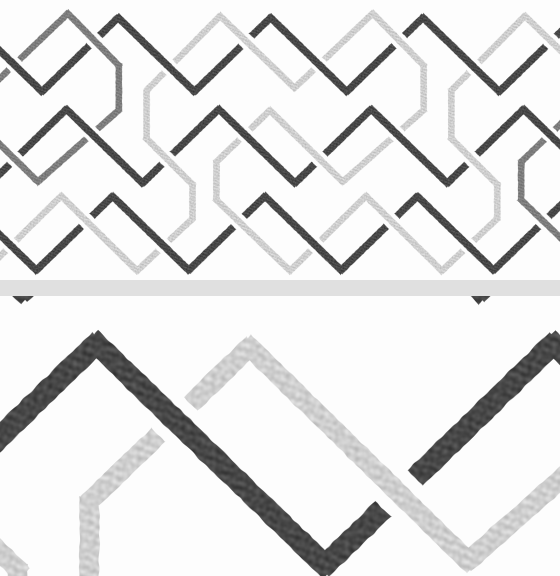
Top: the whole. Bottom: its middle third, enlarged.
Give the GLSL for this pattern, as a Shadertoy shader.

```glsl
#define PERIOD 108.85    // light strand repeat, in hundredths of canvas height
#define PITCH 54.43      // dark zigzag repeat
#define DROP 26.4        // dark zigzag height
#define DARK_HALF 1.3    // half widths of the strands
#define LIGHT_HALF 1.17
#define GAP_HALF 2.65    // half width of the break under a crossing
#define DARK 0.28
#define MID 0.49
#define LIGHT 0.81
#define PAPER 0.992
#define GRAIN 0.10
#define ROUGHNESS 0.16

struct Layer { float dist; float tone; };

// Corners of one repeat of the light strand
const vec2 CORNERS[16] = vec2[16](
    vec2(78.6, 94.3), vec2(105.2, 68.6), vec2(133.1, 95.2), vec2(151.3, 76.6),
    vec2(151.3, 60.7), vec2(122.4, 35.1), vec2(96.4, 60.6), vec2(77.3, 42.2),
    vec2(77.3, 28.6), vec2(103.6, 3.3), vec2(130.7, 30.0), vec2(157.8, 3.3),
    vec2(177.6, 21.9), vec2(177.6, 34.1), vec2(161.2, 50.5), vec2(161.2, 67.7));

// Top corner of each dark zigzag
const vec2 PEAKS[3] = vec2[3](vec2(42.2, 93.7), vec2(23.7, 61.0), vec2(40.2, 29.9));

vec2 gradientAt(vec2 cell) {
    float h = fract(sin(dot(cell, vec2(127.1, 311.7))) * 43758.5);
    return vec2(cos(6.2832 * h), sin(6.2832 * h));
}

float gradientNoise(vec2 p) {
    vec2 i = floor(p), f = fract(p);
    vec2 u = f * f * (3.0 - 2.0 * f), e = vec2(1.0, 0.0);
    float low = mix(dot(gradientAt(i), f), dot(gradientAt(i + e), f - e), u.x);
    float high = mix(dot(gradientAt(i + e.yx), f - e.yx),
                     dot(gradientAt(i + 1.0), f - 1.0), u.x);
    return mix(low, high, u.y);
}

// Square-ended bar from a to b, lengthened at both ends
float bar(vec2 p, vec2 a, vec2 b, float halfWidth, float extension) {
    vec2 along = normalize(b - a), q = p - 0.5 * (a + b);
    vec2 local = abs(vec2(dot(q, along), along.x * q.y - along.y * q.x));
    local -= vec2(0.5 * length(b - a) + extension, halfWidth);
    return max(local.x, local.y);
}

void include(inout Layer layer, float dist, float tone) {
    if (dist < layer.dist) layer = Layer(dist, tone);
}

// Falling bars pass over and break the rising ones
void addBar(vec2 p, vec2 a, vec2 b, float halfWidth, float tone,
            inout Layer under, inout Layer over, inout float gap) {
    vec2 span = b - a;
    if (span.x * span.y < -0.01) {
        include(over, bar(p, a, b, halfWidth, 0.95), tone);
        gap = min(gap, bar(p, a, b, GAP_HALF, -3.6));
    } else {
        include(under, bar(p, a, b, halfWidth, 0.6), tone);
    }
}

float coverage(float dist, float pixel) {
    return smoothstep(0.75 * pixel, -0.75 * pixel, dist);
}

void mainImage(out vec4 fragColor, in vec2 fragCoord) {
    float pixel = 100.0 / iResolution.y;
    vec2 p = fragCoord * pixel;
    Layer under = Layer(1e3, PAPER), over = under;
    float gap = 1e3;

    // Light strand, with a darker stretch in the odd repeats
    for (int k = -1; k <= 1; k++) {
        vec2 shift = vec2(float(k) * PERIOD, 0.0);
        for (int i = 0; i < 16; i++) {
            vec2 a = CORNERS[i];
            vec2 b = i < 15 ? CORNERS[i + 1] : CORNERS[0] + vec2(PERIOD, 0.0);
            float tone = (k != 0 && i > 0 && i < 9) ? MID : LIGHT;
            addBar(p, a + shift, b + shift, LIGHT_HALF, tone, under, over, gap);
        }
    }

    // Three dark zigzags
    for (int row = 0; row < 3; row++) {
        for (int n = -1; n <= 3; n++) {
            vec2 peak = PEAKS[row] + vec2(float(n) * PITCH, 0.0);
            vec2 trough = peak + vec2(0.5 * PITCH, -DROP);
            vec2 nextPeak = peak + vec2(PITCH, 0.0);
            addBar(p, peak, trough, DARK_HALF, DARK, under, over, gap);
            addBar(p, trough, nextPeak, DARK_HALF, DARK, under, over, gap);
        }
    }

    // Rough edges, printed grain and fine hatching
    float wobble = ROUGHNESS * gradientNoise(p * 0.9);
    float grain = GRAIN * gradientNoise(p * 1.7 + 40.0);
    float hatch = 0.025 * sin(6.2832 * (p.x * 0.35 + p.y * 0.9));
    float texture1 = grain + hatch;

    float underInk = coverage(max(under.dist, -gap) + wobble, pixel);
    float overInk = coverage(over.dist + wobble, pixel);
    float shade = mix(PAPER, under.tone + texture1, underInk);
    shade = mix(shade, over.tone + texture1, overInk);
    fragColor = vec4(vec3(shade), 1.0);
}
```
